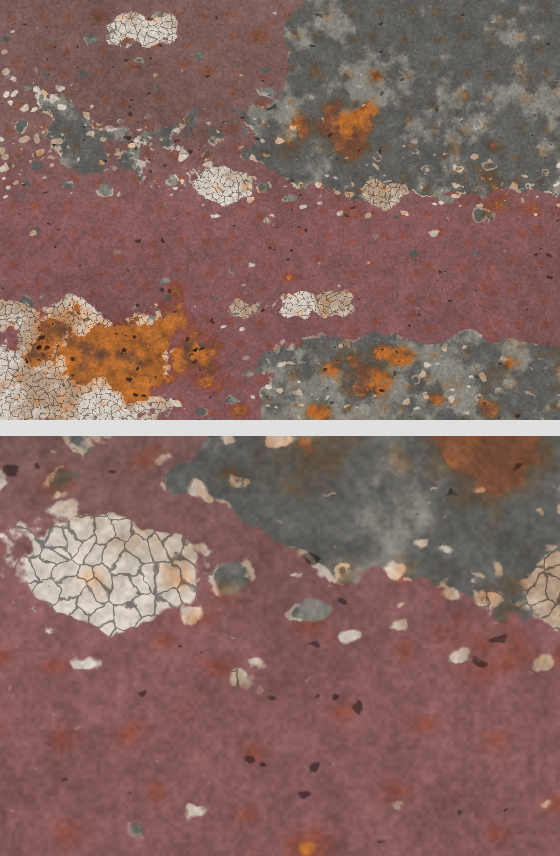
Top, the full canvas; bottom, a detail of the centre.
Give the GLSL for this texture, as a WebGL 2 fragment shader.

```glsl
#version 300 es
precision highp float;
// Weathered painted steel: maroon paint worn to grey metal, with cracked cream
// primer, rust stains and pitted rust. Broad masks plus fractal noise set the
// layers; jittered cells give the flakes, cracks and pits.
uniform vec2 u_resolution;
out vec4 fragColor;

float hash(vec2 p) {
  vec3 q = fract(p.xyx * 0.1031);
  q += dot(q, q.yzx + 33.33);
  return fract((q.x + q.y) * q.z);
}

float noise(vec2 p) {
  vec2 i = floor(p), f = fract(p);
  f = f * f * (3.0 - 2.0 * f);
  return mix(mix(hash(i), hash(i + vec2(1, 0)), f.x),
             mix(hash(i + vec2(0, 1)), hash(i + vec2(1, 1)), f.x), f.y);
}

// Signed fractal noise, roughly -0.8 to 0.8
float fbm(vec2 p) {
  float sum = 0.0, amp = 0.6;
  for (int i = 0; i < 6; i++) {
    sum += amp * (2.0 * noise(p) - 1.0);
    p = mat2(1.6, 1.2, -1.2, 1.6) * p + 17.3;
    amp *= 0.56;
  }
  return sum;
}

float blob(vec2 p, vec2 centre, vec2 radius) {
  vec2 d = (p - centre) / radius;
  return exp(-dot(d, d));
}

float cover(float field, float softness) {
  return smoothstep(-softness, softness, field);
}

// Depth inside scattered oval flakes, in cell units; share sets how many appear
float flakes(vec2 p, float share) {
  vec2 cell = floor(p);
  float depth = -1.0;
  for (int j = -1; j <= 1; j++)
    for (int i = -1; i <= 1; i++) {
      vec2 id = cell + vec2(i, j);
      vec2 centre = id + 0.2 + 0.6 * vec2(hash(id + 1.7), hash(id + 9.1));
      float size = mix(0.12, 0.46, hash(id + 31.0));
      float present = smoothstep(0.0, 0.08, share - hash(id + 57.0));
      depth = max(depth, size * present - length((p - centre) * vec2(0.85, 1.15)) - 0.03);
    }
  return depth;
}

// Gap between the two nearest cell points: small along cracks
float crackGap(vec2 p) {
  vec2 cell = floor(p), near = vec2(9.0);
  for (int j = -1; j <= 1; j++)
    for (int i = -1; i <= 1; i++) {
      vec2 id = cell + vec2(i, j);
      float d = length(id + vec2(hash(id), hash(id + 23.0)) - p);
      near = d < near.x ? vec2(d, near.x) : vec2(near.x, min(near.y, d));
    }
  return near.y - near.x;
}

void main() {
  vec2 p = gl_FragCoord.xy / u_resolution.y;
  vec2 warped = p + 0.012 * vec2(fbm(p * 24.0), fbm(p * 24.0 + 40.0));
  float broad = fbm(p * 4.0), mottle = fbm(p * 13.0 + 5.0), fine = fbm(p * 45.0 + 9.0);

  // Broad zones
  float upperRight = smoothstep(0.48, 0.85, p.x) * smoothstep(0.47, 0.63, p.y);
  float lowerRight = smoothstep(0.5, 0.75, p.x) * (1.0 - smoothstep(0.12, 0.25, p.y));
  float lowerLeft = (1.0 - smoothstep(0.2, 0.8, p.x)) * (1.0 - smoothstep(0.2, 0.36, p.y));
  float middle = blob(p, vec2(0.48, 0.67), vec2(0.46, 0.14));
  float seam = blob(p, vec2(1.05, 0.56), vec2(0.42, 0.07));
  float leftEdge = blob(p, vec2(0.03, 0.7), vec2(0.2, 0.17));
  float wear = clamp(0.7 * middle + seam + leftEdge + 0.6 * lowerRight + 0.5 * lowerLeft, 0.0, 1.0);

  // Maroon paint, browner toward the top
  vec3 color = mix(vec3(0.50, 0.335, 0.34), vec3(0.48, 0.36, 0.345), smoothstep(0.45, 0.75, p.y));
  color *= 1.0 + 0.09 * broad + 0.09 * fine;

  // Bare metal with mottled light areas
  vec3 metal = mix(vec3(0.375, 0.37, 0.355), vec3(0.52, 0.505, 0.47),
                   smoothstep(-0.1, 0.4, mottle + 0.3 * fine + 0.2 * lowerRight - 0.25 * blob(p, vec2(1.1, 0.92), vec2(0.4, 0.2))));
  metal *= 1.0 + 0.12 * fine;
  float greyField = max(max(1.3 * upperRight, 0.57 * middle), lowerRight) - 0.5 + 0.5 * fbm(p * 9.0 + 2.0);
  float chips = flakes(warped * 26.0, 0.06 + 0.4 * wear);
  color = mix(color, metal, max(cover(greyField, 0.025), cover(chips, 0.06)));

  // Broken pale rims and scattered primer flecks
  vec3 cream = mix(vec3(0.70, 0.60, 0.51), vec3(0.82, 0.78, 0.74), cover(mottle + 0.4 * fine, 0.4));
  float rim = 1.0 - smoothstep(0.015, 0.05, abs(greyField));
  rim = max(rim, 1.0 - smoothstep(0.03, 0.1, abs(chips)));
  rim *= smoothstep(0.1, 0.3, fbm(p * 30.0 + 70.0)) * (0.35 + 0.65 * wear);
  float flecks = cover(flakes(warped * 44.0 + 11.0, 0.05 + 0.3 * wear), 0.08);
  color = mix(color, cream, max(rim, flecks * smoothstep(-0.2, 0.2, broad + wear - 0.3)));

  // Cracked primer patches
  float patches = max(0.8 * lowerLeft, 0.55 * blob(p, vec2(0.62, 0.27), vec2(0.4, 0.06)));
  patches = max(patches, 1.1 * blob(p, vec2(0.35, 0.93), vec2(0.09, 0.065)));
  patches = max(patches, 0.95 * blob(p, vec2(0.47, 0.56), vec2(0.13, 0.07)));
  patches = max(patches, max(0.45 * seam, 0.9 * blob(p, vec2(0.64, 0.47), vec2(0.045, 0.03))));
  float creamField = patches + 0.55 * fbm(p * 11.0 + 33.0) - 0.6;
  float crack = 1.0 - smoothstep(0.02, 0.14, crackGap(warped * 62.0));
  color = mix(color, cream * (1.0 - 0.4 * crack), cover(creamField, 0.03));

  // Rust with tan stains around it
  float rustMask = max(blob(p, vec2(0.8, 0.7), vec2(0.15, 0.08)), 0.95 * blob(p, vec2(0.34, 0.15), vec2(0.28, 0.1)));
  rustMask = max(rustMask, max(0.5 * blob(p, vec2(1.05, 0.09), vec2(0.45, 0.1)), 0.45 * seam));
  float rustField = rustMask + 0.6 * fbm(p * 12.0 + 81.0) - 0.63;
  float spots = flakes(warped * 15.0 + 4.0, 0.05 + 0.25 * lowerRight);
  rustField = max(rustField, spots);
  color = mix(color, color * vec3(1.05, 0.84, 0.66), 0.8 * smoothstep(-0.28, 0.0, rustField));
  float orange = cover(mottle + 0.5 * fine + 0.3 * (lowerLeft + lowerRight) - 0.15, 0.4);
  vec3 rust = mix(vec3(0.47, 0.31, 0.23), vec3(0.67, 0.40, 0.19), orange) * (1.0 + 0.18 * fine);
  float pit = flakes(warped * 38.0, 0.6 * max(lowerLeft, lowerRight));
  rust = mix(rust, vec3(0.70, 0.41, 0.17), 0.7 * cover(pit, 0.08));
  rust = mix(rust, vec3(0.27, 0.17, 0.13), cover(pit - 0.17, 0.07));
  color = mix(color, rust, cover(rustField, 0.03));

  // Surface grain and dark specks
  float grain = noise(p * 310.0) + noise(p * 170.0 + 8.0) - 1.0;
  color *= 1.0 + 0.13 * grain;
  color *= 1.0 - 0.4 * cover(flakes(warped * 60.0 + 90.0, 0.1) - 0.08, 0.08);
  fragColor = vec4(clamp(color, 0.0, 1.0), 1.0);
}
```
